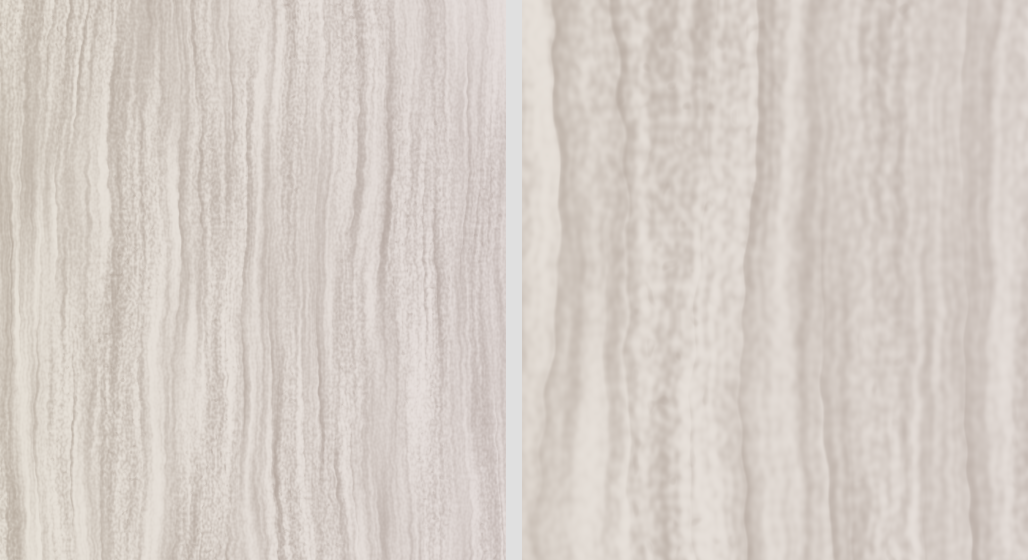
Left, the full canvas; right, a detail of the centre.
Write a WebGL 2 fragment shader that draws this texture.

```glsl
#version 300 es
precision highp float;
// Vein-cut travertine: pale beige stone with long, slightly wavy upright layers.
// Stretched octaves of gradient noise form the layers; a loop adds thin brown
// veins with pale borders, and fine isotropic noise gives grain and pits.

#define MEAN_COLOR vec3(0.837, 0.803, 0.776)
#define TONE_STEP vec3(0.0425, 0.0475, 0.0500)
#define LAYER_FREQ 7.0
#define LAYER_OCTAVES 5
#define VEIN_COUNT 26
#define VEIN_WIDTH 0.0032
#define VEIN_DEPTH 1.7
#define SWAY 0.045
#define CRINKLE 0.0055
#define GRAIN 1.5

uniform vec2 u_resolution;
out vec4 fragColor;

uint mixBits(uint h) {
    h ^= h >> 16;
    h *= 0x7feb352du;
    h ^= h >> 15;
    h *= 0x846ca68bu;
    return h ^ (h >> 16);
}

float hash(ivec2 cell) {
    uint h = mixBits(uint(cell.x) + mixBits(uint(cell.y) + 917u));
    return float(h >> 8) / 16777216.0;
}

float cornerSlope(ivec2 cell, vec2 offset) {
    float angle = 6.28319 * hash(cell);
    return dot(vec2(cos(angle), sin(angle)), offset);
}

float gradientNoise(vec2 p) {
    ivec2 cell = ivec2(floor(p));
    vec2 f = fract(p);
    vec2 w = f * f * f * (f * (f * 6.0 - 15.0) + 10.0);
    float low = mix(cornerSlope(cell, f),
                    cornerSlope(cell + ivec2(1, 0), f - vec2(1, 0)), w.x);
    float high = mix(cornerSlope(cell + ivec2(0, 1), f - vec2(0, 1)),
                     cornerSlope(cell + ivec2(1, 1), f - vec2(1, 1)), w.x);
    return mix(low, high, w.y);
}

// Sideways drift of the layers, from slow sway to ragged edges.
float layerPosition(vec2 p) {
    return p.x + SWAY * gradientNoise(p * vec2(2.6, 1.3) + 4.3)
               + 0.012 * gradientNoise(p * vec2(9.0, 5.0) + 31.7)
               + CRINKLE * gradientNoise(p * vec2(32.0, 38.0) + 57.1);
}

// Layers from broad bands down to hairline streaks.
float layers(vec2 q) {
    float weights[LAYER_OCTAVES] = float[](1.1, 1.7, 2.0, 1.9, 1.5);
    vec2 freq = vec2(LAYER_FREQ, 0.5);
    float sum = 0.0;
    for (int i = 0; i < LAYER_OCTAVES; i++) {
        vec2 shift = vec2(17.37, 41.61) * float(i + 1);
        sum += weights[i] * gradientNoise(q * freq + shift);
        freq *= vec2(2.2, 1.8);
    }
    return sum;
}

// Thin broken veins: crisp on one side, fading on the other, with a pale rim.
float veins(vec2 q, float width, float pixel) {
    float sum = 0.0;
    for (int i = 0; i < VEIN_COUNT; i++) {
        float id = float(i);
        float home = (id + hash(ivec2(i, 71))) / float(VEIN_COUNT) * width;
        float drift = 0.018 * gradientNoise(vec2(id * 5.3 + 0.4, q.y * 2.2));
        float size = VEIN_WIDTH * mix(0.5, 1.5, hash(ivec2(i, 83)));
        float d = q.x - home - drift;
        float presence = gradientNoise(vec2(id * 3.7 + 90.3, q.y * 2.7));
        presence = smoothstep(-0.22, 0.3, presence);
        float core = smoothstep(-pixel - size * 0.5, 0.0, d)
                   * (1.0 - smoothstep(0.0, size * 2.0 + pixel, d));
        float rim = exp(-pow((d + size * 2.2) / (size * 1.4), 2.0));
        sum += presence * (0.55 * rim - VEIN_DEPTH * core);
    }
    return sum;
}

// Rough grain, stronger in some bands, with sparse dark pits.
float grain(vec2 p, vec2 q) {
    float rough = smoothstep(-0.3, 0.35, gradientNoise(q * vec2(13.0, 1.7) + 8.6));
    float fine = gradientNoise(p * vec2(205.0, 150.0) + 3.1);
    float coarse = gradientNoise(p * vec2(95.0, 62.0) + 19.4);
    float pits = smoothstep(0.3, 0.5, gradientNoise(p * vec2(120.0, 85.0) + 77.2));
    return GRAIN * mix(0.5, 1.25, rough) * (fine + 0.6 * coarse) - 1.0 * rough * pits;
}

void main() {
    vec2 p = gl_FragCoord.xy / u_resolution.y;
    float width = u_resolution.x / u_resolution.y;
    float across = p.x / width;
    vec2 q = vec2(layerPosition(p), p.y);

    // Tone in standard steps around the mean, softly limited at the light end.
    float tone = layers(q) + veins(q, width, 1.0 / u_resolution.y) + grain(p, q);
    tone = tone * mix(1.08, 0.82, smoothstep(0.45, 1.0, across)) + 0.12;
    tone += 0.4 * (smoothstep(0.3, 1.0, across) - 0.4);
    tone = tone > 0.0 ? 1.7 * tanh(tone / 1.7) : 3.2 * tanh(tone / 3.2);

    // Warm beige on the left drifts to a cooler, rosier grey on the right.
    vec3 tint = mix(vec3(0.0, 0.003, -0.012), vec3(0.0, -0.003, 0.012), across);
    fragColor = vec4(MEAN_COLOR + TONE_STEP * tone + tint, 1.0);
}
```
